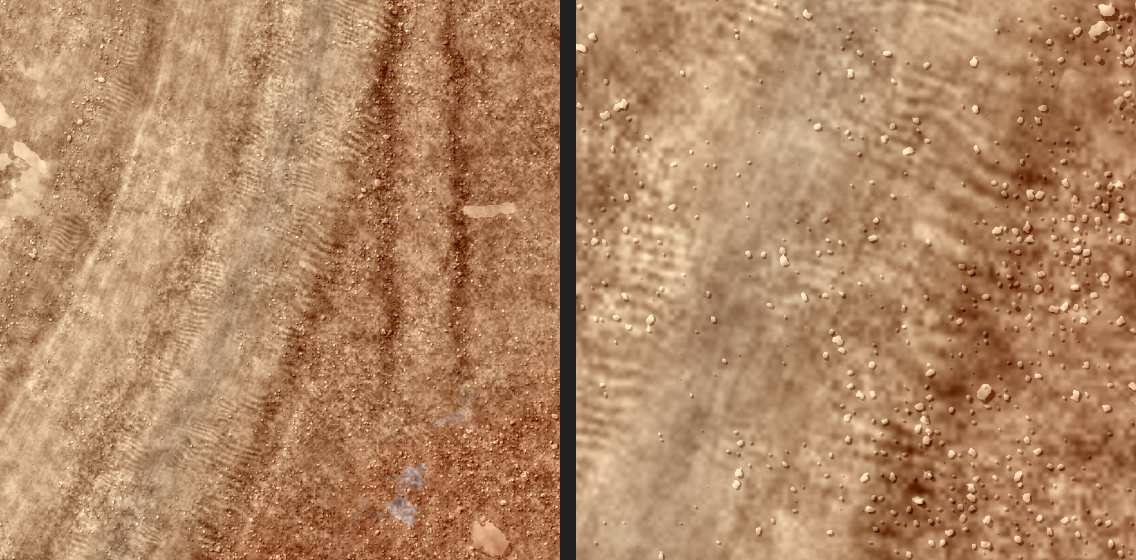
Left, the full canvas; right, a detail of the centre.
Write a WebGL 2 fragment shader that draws this texture.

```glsl
#version 300 es
precision highp float;
// Bare earth seen from above: curved vehicle tracks, ruts, tread marks and rubble.
// A track coordinate bends the streaks; layered noise and scattered stones
// build one tone value, which is mapped to a soil colour ramp and then tinted.
uniform vec2 u_resolution;
out vec4 fragColor;

float hash(vec2 p) {
  vec3 q = fract(p.xyx * vec3(0.1031, 0.103, 0.0973));
  q += dot(q, q.yzx + 33.33);
  return fract((q.x + q.y) * q.z);
}
float noise(vec2 p) {
  vec2 i = floor(p), f = fract(p);
  f = f * f * (3.0 - 2.0 * f);
  return mix(mix(hash(i), hash(i + vec2(1, 0)), f.x),
             mix(hash(i + vec2(0, 1)), hash(i + vec2(1, 1)), f.x), f.y);
}
float fbm(vec2 p) {
  float sum = 0.0, amp = 0.5;
  for (int i = 0; i < 5; i++, amp *= 0.5) {
    sum += amp * noise(p);
    p = mat2(1.6, 1.2, -1.2, 1.6) * p + 17.3;
  }
  return sum;
}
float band(float x, float center, float width) {
  float d = (x - center) / width;
  return exp(-d * d);
}
mat2 rotation(float a) { return mat2(cos(a), sin(a), -sin(a), cos(a)); }
float facet(vec2 d) {
  d = abs(d);
  return max(max(d.x, d.y * 1.4), 0.75 * (d.x + d.y));
}
// Tone change from angular stones, lit from the upper left with a shadow.
float stones(vec2 p, float count, float density) {
  vec2 g = p * count + 50.0;
  float soft = count / u_resolution.y, tone = 0.0, chip = 0.65 + 0.7 * noise(g * 4.0);
  for (int k = 0; k < 9; k++) {
    vec2 id = floor(g) + vec2(k % 3 - 1, k / 3 - 1);
    float size = hash(id + 91.3);
    vec2 d = g - id - 0.2 - 0.6 * vec2(hash(id + 31.1), hash(id + 67.9));
    float r = mix(0.15, 0.46, size * size) * smoothstep(0.0, 0.15, density - hash(id + 5.7));
    mat2 turn = rotation(6.28 * hash(id + 11.9));
    float body = 1.0 - smoothstep(r - soft, r + soft * 0.5, chip * facet(turn * d));
    float shade = 1.0 - smoothstep(r - soft, r + soft, facet(turn * (d - vec2(0.15, -0.17))));
    float light = 0.1 + 0.35 * size + 0.35 * dot(d, vec2(-0.6, 0.8)) / max(r, 0.05);
    tone += step(0.02, r) * mix(-0.36 * shade, light, body);
  }
  return tone;
}
// Coverage of one large ragged rock.
float rock(vec2 p, vec2 center, vec2 size, float angle) {
  vec2 d = rotation(angle) * (p - center) / size;
  return 1.0 - smoothstep(0.85, 1.02, facet(d) + 1.1 * (fbm(p * 65.0) - 0.5));
}
void main() {
  vec2 p = gl_FragCoord.xy / u_resolution;
  float cloud = fbm(p * 7.0) - 0.48, rough = fbm(p * 48.0) - 0.48;
  // Track coordinates: s runs across the curved tracks, along follows them.
  float s = (p.x - 0.35 - 0.55 * p.y + 0.2 * p.y * p.y) * (1.0 + 0.3 * p.y);
  s += 0.025 * (fbm(p * 12.0 + 4.0) - 0.5);
  float along = p.y + 0.4 * p.x;
  float right = smoothstep(-0.1, 0.07, s);
  float red = right * smoothstep(-0.05, 0.06, 0.5 * p.x - 0.15 - p.y + 0.22 * cloud);
  // Broad light and dark strips.
  float tone = 0.6 - 0.15 * right - 0.09 * red;
  tone += 0.07 * band(s, -0.41, 0.07) - 0.17 * band(s, -0.54, 0.035) + 0.2 * band(s, -0.492, 0.007);
  tone += 0.08 * band(s, -0.22, 0.03) - 0.14 * band(s, -0.29, 0.025) - 0.06 * band(s, -0.16, 0.03);
  tone += 0.2 * band(s, 0.06, 0.009) * (1.0 - smoothstep(0.2, 0.36, p.y)) - 0.2 * band(s, 0.005, 0.028);
  // Streaks along the tracks, blotches and fine grain.
  float streak = noise(vec2(s * 55.0, along * 3.0)) + noise(vec2(s * 210.0, along * 18.0)) - 1.0;
  float grain = noise(p * 310.0) + noise(p * 160.0 + 9.0) - 1.0;
  tone += 0.14 * streak * (1.0 - 0.75 * right) + 0.3 * cloud + 0.55 * rough;
  float gravel = smoothstep(0.4, 0.62, fbm(p * 16.0 + 40.0));
  tone += grain * (0.15 + 0.14 * gravel + 0.13 * right + 0.14 * band(s, -0.28, 0.06));
  // Tread marks crossing the wheel tracks.
  float worn = smoothstep(0.42, 0.6, fbm(p * 22.0 + 21.0));
  float bars = sin(along * 390.0 + 9.0 * noise(p * 24.0));
  float ticks = sin(along * 620.0 + 9.0 * noise(p * 40.0));
  tone += 0.19 * worn * bars * band(s, -0.015, 0.045);
  tone += 0.14 * worn * ticks * (band(s, -0.1, 0.04) + band(s, -0.23, 0.03) + band(s, -0.57, 0.03));
  // Two upright ruts with a cracked ridge between them.
  float upper = smoothstep(0.27, 0.4, p.y), wave = 0.06 * (fbm(vec2(p.y * 12.0, 2.0)) - 0.5);
  float ruts = upper * (band(p.x, 0.698 + wave, 0.019) + band(p.x, 0.812 - wave, 0.015));
  float crack = 1.0 - smoothstep(0.01, 0.05, abs(noise(p * vec2(18, 26)) - 0.5));
  tone += upper * band(p.x, 0.757, 0.037) * (0.12 - 0.16 * crack) - 0.3 * ruts;
  // Rubble gathers on the verge, in the ruts and in the red corner.
  float verge = band(s, -0.625, 0.028) * smoothstep(0.2, 0.45, p.y);
  float rubble = 0.65 * verge + 0.5 * ruts + 0.45 * red + 0.4 * band(s, 0.03, 0.045);
  tone += stones(p, 150.0, 0.1 + 0.2 * gravel + 0.1 * right + 0.7 * rubble) - 0.1 * verge;
  tone += stones(p, 75.0, 0.02 + 0.5 * rubble) + 0.8 * stones(p, 36.0, 0.24 * rubble);
  // Pale chalk patches and single rocks.
  float chalk = (1.0 - smoothstep(0.05, 0.12, p.x)) * band(p.y, 0.76, 0.16);
  chalk *= smoothstep(0.53, 0.6, fbm(p * 24.0 + 3.0));
  chalk = max(chalk, rock(p, vec2(0.053, 0.72), vec2(0.04, 0.016), 0.7));
  chalk = max(chalk, 0.6 * rock(p, vec2(0.88, 0.625), vec2(0.055, 0.015), -0.05));
  tone = mix(tone, 0.98 + 0.5 * rough, chalk);
  float clod = max(rock(p, vec2(0.635, 0.605), vec2(0.021), 0.4), rock(p, vec2(0.656, 0.574), vec2(0.015), 1.0));
  tone = mix(tone, 0.46 + rough + 0.2 * grain, clod);
  vec2 boulder = vec2(0.875, 0.035);
  tone -= 0.3 * rock(p, boulder + vec2(0.007, -0.008), vec2(0.037), 0.6);
  tone = mix(tone, 0.52 + 5.0 * p.y + 0.8 * rough, rock(p, boulder, vec2(0.036), 0.6));
  // Soil ramp, warmer to the right and greyer on the packed track.
  tone = clamp(tone, -0.25, 1.12);
  vec3 color = mix(vec3(0.42, 0.22, 0.09), vec3(0.96, 0.84, 0.69), tone);
  color += mix(vec3(0.0, 0.008, 0.004), vec3(0.018, -0.01, -0.015), right + red);
  color = mix(color, vec3(dot(color, vec3(0.4, 0.45, 0.15))), 0.16 * band(s, -0.16, 0.045));
  // Grey slate scattered in a seam through the red soil.
  float seam = band(p.x - 0.85 * p.y, 0.592, 0.035) * band(p.y, 0.18, 0.14);
  float slate = 0.75 * seam * smoothstep(0.5, 0.58, fbm(p * 40.0 + 8.0));
  slate = max(slate, rock(p, vec2(0.74, 0.15), vec2(0.02, 0.03), 0.3));
  slate = max(slate, rock(p, vec2(0.722, 0.087), vec2(0.028, 0.024), 0.5));
  color = mix(color, vec3(0.66, 0.56, 0.52) + 0.7 * rough + 0.2 * grain, 0.85 * slate);
  fragColor = vec4(clamp(color, 0.0, 1.0), 1.0);
}
```
